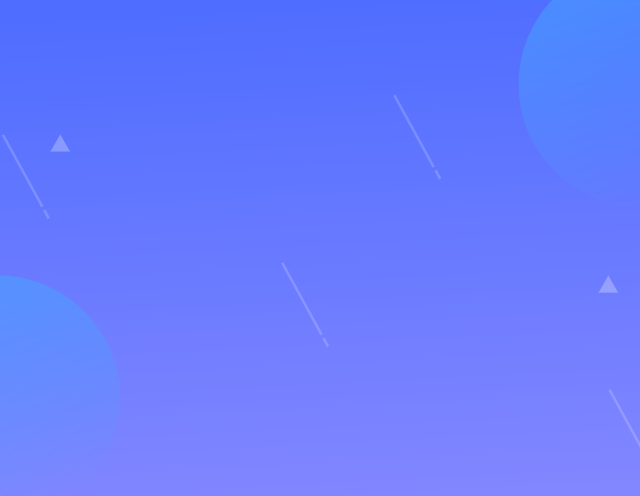
A Shadertoy shader for this background:

```glsl
// A calm blue-to-violet backdrop: a slightly tilted gradient, two fading discs
// at opposite sides, thin broken streaks and small pale triangles.
// Each shape is a distance function turned into soft coverage, then blended.

const vec3 SKY_BLUE = vec3(0.308, 0.428, 1.0);
const vec3 VIOLET   = vec3(0.508, 0.526, 1.0);
const vec3 AZURE    = vec3(0.275, 0.645, 1.0);
const vec3 WHITE    = vec3(1.0);

// Coverage of a shape from its signed distance, one pixel wide at the edge
float coverage(float dist, float pixel) {
    return 1.0 - smoothstep(-0.5 * pixel, 0.5 * pixel, dist);
}

// Disc whose tint is strongest at its upper left and fades across it
float fadingDisc(vec2 p, vec2 center, float radius, float pixel) {
    vec2 q = p - center;
    vec2 fadeDir = vec2(0.35, -0.937);
    float fade = clamp(0.5 - 0.5 * dot(q, fadeDir) / radius, 0.0, 1.0);
    return fade * coverage(length(q) - radius, pixel);
}

// Square-ended bar between two distances along a direction from the origin
float barDistance(vec2 q, vec2 dir, float from, float to, float halfWidth) {
    float along = abs(dot(q, dir) - 0.5 * (from + to)) - 0.5 * (to - from);
    float across = abs(dot(q, vec2(-dir.y, dir.x))) - halfWidth;
    return max(along, across);
}

// A long stroke followed by a short dash
float streakDistance(vec2 q) {
    vec2 dir = normalize(vec2(0.481, -0.877));
    float stroke = barDistance(q, dir, 0.0, 0.165, 0.0026);
    float dash = barDistance(q, dir, 0.173, 0.192, 0.0026);
    return min(stroke, dash);
}

// Upright triangle measured from its apex
float triangleDistance(vec2 q, float halfBase, float height) {
    vec2 sideNormal = normalize(vec2(height, halfBase));
    return max(dot(vec2(abs(q.x), q.y), sideNormal), -q.y - height);
}

void mainImage(out vec4 fragColor, in vec2 fragCoord) {
    vec2 p = fragCoord / iResolution.y;
    float pixel = 1.4 / iResolution.y;

    // Tilted background gradient
    float t = 1.0 - p.y + 0.05 * (p.x - 0.646);
    vec3 color = mix(SKY_BLUE, VIOLET, clamp(t, 0.0, 1.0));

    // Discs at the upper right and lower left
    float discs = fadingDisc(p, vec2(1.293, 0.830), 0.2475, pixel)
                + fadingDisc(p, vec2(-0.005, 0.197), 0.2475, pixel);
    color = mix(color, AZURE, 0.58 * discs);

    // Streaks, placed by their upper ends
    vec2 streakStarts[4] = vec2[4](vec2(0.795, 0.808), vec2(0.006, 0.728),
                                   vec2(0.569, 0.470), vec2(1.229, 0.214));
    float streaks = 0.0;
    for (int i = 0; i < 4; i++) {
        streaks = max(streaks, coverage(streakDistance(p - streakStarts[i]), pixel));
    }
    color = mix(color, WHITE, 0.18 * streaks);

    // Triangles, placed by their apexes
    vec2 apexes[2] = vec2[2](vec2(0.1215, 0.729), vec2(1.2265, 0.4445));
    float triangles = 0.0;
    for (int i = 0; i < 2; i++) {
        float dist = triangleDistance(p - apexes[i], 0.0198, 0.0345);
        triangles = max(triangles, coverage(dist, pixel));
    }
    color = mix(color, WHITE, 0.27 * triangles);

    fragColor = vec4(color, 1.0);
}
```
